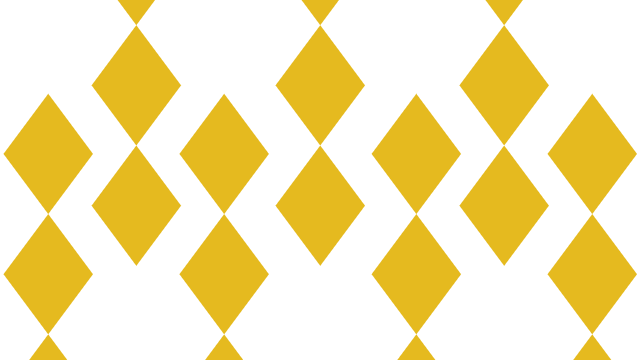
A Shadertoy shader for this pattern:

```glsl
// Lengths are fractions of the canvas height.
const vec3 PAPER = vec3(1.0);
const vec3 GOLD = vec3(0.898, 0.729, 0.122);
const vec2 HALF_SIZE = vec2(0.1243, 0.1671);   // half width and height of a diamond
const float CENTRE_SHIFT = 0.0007;
const float HANGING_SPACING = 0.5109;          // between columns from the top edge
const float HANGING_END = 0.2616;              // lowest tip of those columns
const float STANDING_INNER = 0.2669;           // first column from the bottom edge
const float STANDING_SPACING = 0.4887;
const float STANDING_END = 0.7396;             // highest tip of those columns

float diamondDistance(vec2 p) {
    vec2 q = abs(p) / HALF_SIZE;
    return (q.x + q.y - 1.0) * HALF_SIZE.x * HALF_SIZE.y / length(HALF_SIZE);
}

// Diamonds stacked tip to tip, starting at p.y = 0 and going up.
float stackDistance(vec2 p) {
    float pitch = 2.0 * HALF_SIZE.y;
    float row = max(floor(p.y / pitch), 0.0);
    return diamondDistance(vec2(p.x, p.y - (row + 0.5) * pitch));
}

float hangingColumns(vec2 p) {
    float column = floor(p.x / HANGING_SPACING + 0.5);
    return stackDistance(vec2(p.x - column * HANGING_SPACING, p.y - HANGING_END));
}

// Mirrored about the middle, with a wider gap there.
float standingColumns(vec2 p) {
    float x = abs(p.x) - STANDING_INNER;
    float column = max(floor(x / STANDING_SPACING + 0.5), 0.0);
    return stackDistance(vec2(x - column * STANDING_SPACING, STANDING_END - p.y));
}

void mainImage(out vec4 fragColor, in vec2 fragCoord) {
    vec2 p = fragCoord / iResolution.y;
    p.x -= 0.5 * iResolution.x / iResolution.y + CENTRE_SHIFT;

    float d = min(hangingColumns(p), standingColumns(p));
    float coverage = clamp(0.5 - d * iResolution.y, 0.0, 1.0);
    fragColor = vec4(mix(PAPER, GOLD, coverage), 1.0);
}
```
